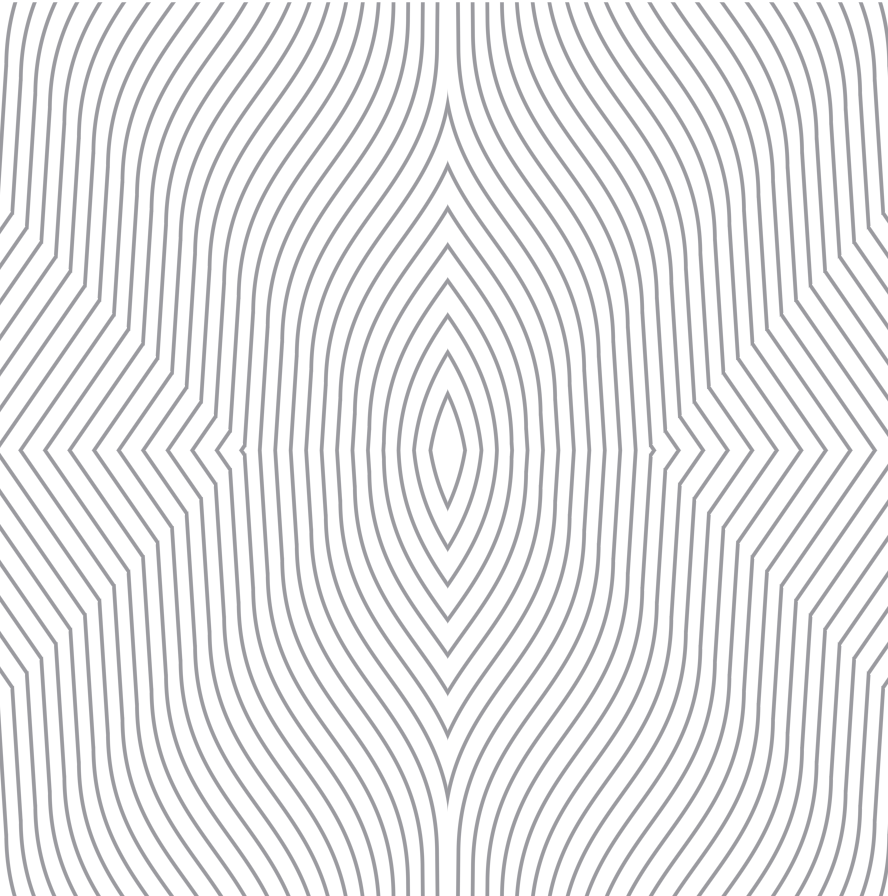
Give the GLSL for this pattern, as a Shadertoy shader.

```glsl
// Thin grey contour lines mirrored about both axes: nested almond shapes in
// the middle, S-shaped waves above and below, chevrons at the sides.
// One line profile is repeated along the diagonal and folded into quadrants.

const vec3 PAPER = vec3(1.0);
const vec3 INK = vec3(0.605, 0.605, 0.625);
const vec2 CENTER = vec2(0.4997, 0.4974);
const float SPACING = 0.01621;
const float HALF_WIDTH = 0.0021;
const float TOP_MARGIN = 0.0026;

// Sideways offset of a line, measured along the diagonal coordinate.
float profile(float diagonal) {
    float wave = 0.1354 * smoothstep(-0.4362, 0.0625, diagonal) - 0.1296;
    float lean = 0.01 * diagonal + 0.05 * max(diagonal - 0.0625, 0.0);
    float chevron = 0.348 * max(diagonal - 0.2214, 0.0);
    return wave + lean + chevron;
}

float profileSlope(float diagonal, float delta) {
    return (profile(diagonal + delta) - profile(diagonal - delta)) / (2.0 * delta);
}

// Ink coverage of the repeated lines in one quadrant.
float contourLines(vec2 quadrant, float spacing, float halfWidth, float blur) {
    float diagonal = quadrant.x - quadrant.y;
    float phase = (quadrant.x - profile(diagonal)) / spacing;
    float slope = profileSlope(diagonal, 0.0005);

    // Dividing by the gradient keeps the stroke width even on every slant.
    float gradient = length(vec2(1.0 - slope, slope));
    float nearest = abs(fract(phase + 0.5) - 0.5) * spacing / gradient;
    float stroke = 1.0 - smoothstep(halfWidth - blur, halfWidth + blur, nearest);

    // The innermost contour would shrink to a dot, so it is left out.
    return stroke * step(0.5, phase);
}

void mainImage(out vec4 fragColor, in vec2 fragCoord) {
    vec2 uv = fragCoord / iResolution.y;
    float pixel = 1.0 / iResolution.y;

    // Fold the canvas into a single quadrant.
    vec2 quadrant = abs(uv - CENTER);
    float ink = contourLines(quadrant, SPACING, HALF_WIDTH, 0.75 * pixel);

    // Narrow blank strip along the top edge.
    ink *= 1.0 - smoothstep(-0.5 * pixel, 0.5 * pixel, uv.y - 1.0 + TOP_MARGIN);

    fragColor = vec4(mix(PAPER, INK, ink), 1.0);
}
```
